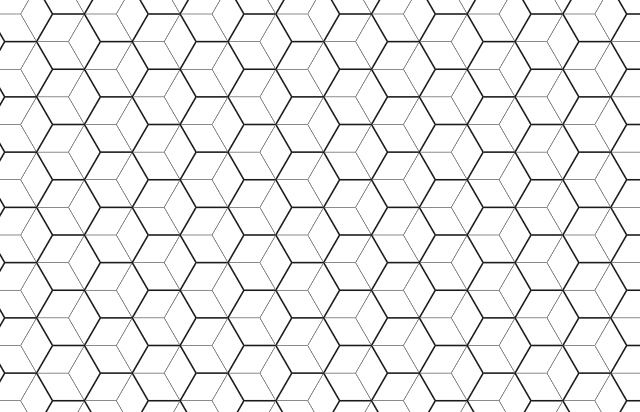
Reproduce this pattern procedurally as a WebGL 1 fragment shader.

```glsl
precision highp float;
// Honeycomb of flat-topped hexagons in heavy line, each split by three
// fine spokes into rhombi so that it reads as a stack of open cubes.
// The plane folds into one hexagon; lines are filtered by pixel coverage.

uniform vec2 u_resolution;

// Lengths are fractions of the canvas width.
#define SIDE 0.04984
#define CENTER vec2(0.4808, 0.3629)
#define HEAVY_WIDTH 0.00247
#define FINE_WIDTH 0.0008
#define INK vec3(0.11, 0.105, 0.105)
#define PAPER vec3(1.0)

const float APOTHEM = 0.8660254;

// Offset from the nearest hexagon centre, for hexagons of unit side.
vec2 hexCell(vec2 p) {
  vec2 period = vec2(3.0, 2.0 * APOTHEM);
  vec2 halfPeriod = 0.5 * period;
  vec2 a = mod(p + halfPeriod, period) - halfPeriod;
  vec2 b = mod(p, period) - halfPeriod;
  return dot(a, a) < dot(b, b) ? a : b;
}

float outlineDistance(vec2 cell) {
  vec2 q = abs(cell);
  return APOTHEM - max(q.y, dot(q, vec2(APOTHEM, 0.5)));
}

float rayDistance(vec2 p, vec2 direction) {
  return length(p - direction * max(dot(p, direction), 0.0));
}

// Spokes run from the centre to the left, upper right and lower right corners.
float spokeDistance(vec2 cell) {
  vec2 q = vec2(cell.x, abs(cell.y));
  return min(rayDistance(q, vec2(-1.0, 0.0)),
             rayDistance(q, vec2(0.5, APOTHEM)));
}

// Share of a pixel-wide box covered by a line, also when it is thinner.
float lineCoverage(float distance, float width, float pixel) {
  float nearEdge = clamp((0.5 * width - distance) / pixel + 0.5, 0.0, 1.0);
  float farEdge = clamp((-0.5 * width - distance) / pixel + 0.5, 0.0, 1.0);
  return nearEdge - farEdge;
}

void main() {
  vec2 position = gl_FragCoord.xy / u_resolution.x;
  float pixel = 1.0 / (u_resolution.x * SIDE);
  vec2 cell = hexCell((position - CENTER) / SIDE);

  float heavy = lineCoverage(outlineDistance(cell), HEAVY_WIDTH / SIDE, pixel);
  float fine = lineCoverage(spokeDistance(cell), FINE_WIDTH / SIDE, pixel);

  gl_FragColor = vec4(mix(PAPER, INK, max(heavy, fine)), 1.0);
}
```
